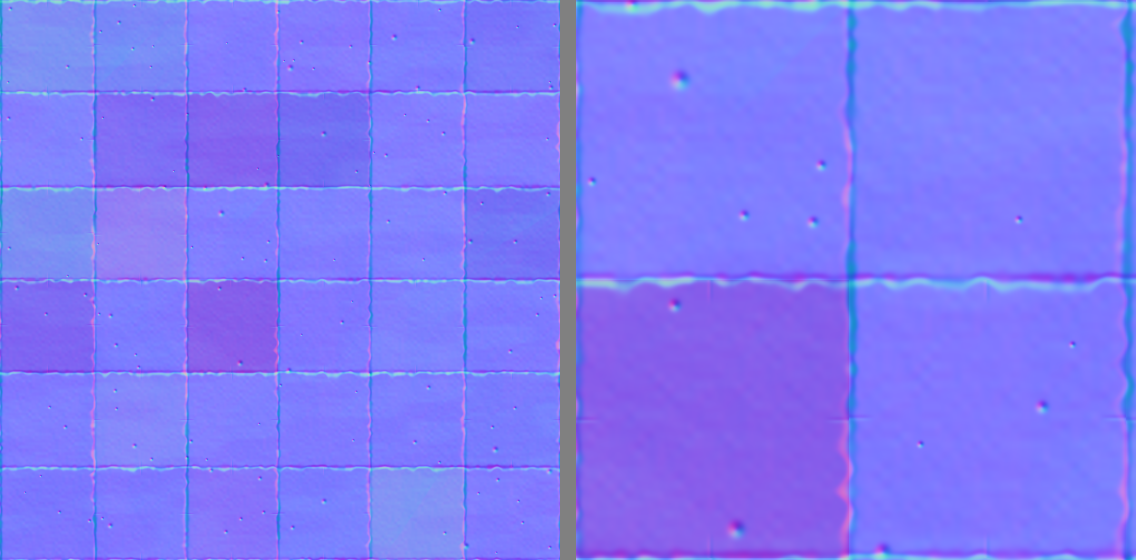
Left: the whole. Right: its middle third, enlarged.
A WebGL 1 fragment shader for this texture map:

```glsl
precision highp float;
// Tangent-space normal map of a six by six wall of worn square tiles with thin rough joints.

uniform vec2 u_resolution;

float hash(vec2 p) {
  return fract(sin(dot(p, vec2(127.1, 311.7))) * 43758.5453);
}

// Value noise with n cells across the canvas, wrapping at its borders
float noise(vec2 p, vec2 n, float seed) {
  vec2 cell = floor(p * n);
  vec2 f = fract(p * n);
  f = f * f * (3.0 - 2.0 * f);
  vec2 a = mod(cell, n) + seed;
  vec2 b = mod(cell + 1.0, n) + seed;
  return mix(mix(hash(a), hash(vec2(b.x, a.y)), f.x),
             mix(hash(vec2(a.x, b.y)), hash(b), f.x), f.y);
}

// Fine surface height: grain, soft lumps and trowel streaks
float relief(vec2 p) {
  return 0.34 * noise(p, vec2(170.0), 3.0)
       + 0.45 * noise(p, vec2(75.0), 7.0)
       + 0.9 * noise(p, vec2(18.0), 11.0)
       + 0.25 * noise(p, vec2(12.0, 110.0), 17.0);
}

// Small round dents, at most one in each cell of a scatter grid
vec2 pitSlope(vec2 p) {
  vec2 slope = vec2(0.0);
  for (int i = 0; i < 2; i++) {
    float layer = float(i);
    vec2 g = p * (22.0 + 9.0 * layer);
    vec2 id = floor(g) + 41.0 * layer;
    vec2 center = 0.25 + 0.5 * vec2(hash(id + 1.3), hash(id + 5.9));
    float radius = mix(0.04, 0.09, hash(id + 8.1));
    vec2 d = (fract(g) - center) / radius;
    slope -= step(0.91, hash(id + 2.7)) * 1.3 * d * exp(-dot(d, d));
  }
  return slope;
}

// Lean of a whole tile; few tiles lean strongly
vec2 tileTilt(vec2 id) {
  float angle = 6.2832 * hash(id + 23.4);
  float amount = 0.015 + 0.24 * pow(hash(id + 61.7), 4.0);
  return amount * vec2(0.7 * cos(angle), sin(angle));
}

// Soft diagonal crease and faint rectangular patches inside a tile
vec2 tileWear(vec2 p, vec2 f, vec2 id) {
  float angle = 0.5 + 0.7 * hash(id + 14.2);
  vec2 across = vec2(-sin(angle), cos(angle));
  float side = dot(f - 0.35 - 0.3 * hash(id + 4.8), across);
  float crease = smoothstep(0.0, 0.025, side) * exp(-5.0 * max(side, 0.0));
  crease *= step(0.72, hash(id + 9.5)) * smoothstep(0.2, 0.7, noise(p, vec2(14.0), 29.0));
  vec2 bands = vec2(noise(p, vec2(24.0, 9.0), 31.0), noise(p, vec2(9.0, 30.0), 37.0));
  bands = smoothstep(0.35, 0.65, bands) - 0.5;
  return 0.1 * crease * across + vec2(0.035, 0.065) * bands;
}

// Rough joints: facing walls of each groove, one wall often dominant
vec2 jointSlope(vec2 p, vec2 d) {
  vec2 rough = vec2(noise(p, vec2(12.0, 80.0), 43.0), noise(p, vec2(80.0, 12.0), 47.0));
  vec2 chips = vec2(noise(p, vec2(60.0, 150.0), 53.0), noise(p, vec2(150.0, 60.0), 59.0));
  vec2 lean = vec2(noise(p, vec2(6.0, 16.0), 67.0), noise(p, vec2(16.0, 6.0), 71.0));
  vec2 width = 0.011 + 0.014 * rough * rough + 0.006 * chips;
  vec2 t = (d + 0.022 * (rough - 0.5)) / width;
  vec2 wall = exp(-t * t);
  vec2 bias = (lean - 0.5) * vec2(1.5, 0.9) + vec2(-0.2, 0.2);
  vec2 strength = 0.45 + 0.8 * chips;
  vec2 slope = strength * wall * (bias - 1.1 * t);
  // Crumbs that spill sideways along the joint
  slope += 0.6 * (chips.yx - 0.5) * wall.yx;
  return slope;
}

// Short hairline nicks where tile midlines meet the joints
vec2 nickSlope(vec2 f, vec2 d, vec2 id) {
  vec2 t = (f.yx - 0.5 + 0.02 * (hash(id) - 0.5)) / 0.009;
  vec2 reach = 1.0 - smoothstep(0.04, 0.1, abs(d));
  vec2 nick = -t * exp(-t * t) * reach * 0.3;
  return nick.yx * step(0.4, hash(id + 19.0));
}

void main() {
  vec2 p = gl_FragCoord.xy / u_resolution;

  // Slightly uneven tile grid
  vec2 turn = 6.2832 * p;
  vec2 q = 6.0 * p;
  q.x += 0.012 * (1.0 - cos(turn.x)) - 0.02 * sin(turn.x);
  q.y += 0.01 * sin(2.0 * turn.y);
  vec2 id = mod(floor(q), 6.0);
  vec2 f = fract(q);
  vec2 d = fract(q + 0.5) - 0.5;

  // Sum of all surface slopes
  vec2 tilt = tileTilt(id);
  vec2 step1 = vec2(0.002, 0.0);
  float h = relief(p);
  vec2 slope = vec2(0.0, -0.025) + tilt;
  slope += 0.32 * (h - vec2(relief(p + step1.xy), relief(p + step1.yx)));
  slope += tileWear(p, f, id) + pitSlope(p);
  slope += jointSlope(p, d) + nickSlope(f, d, id);

  // Encode as a normal; strongly leaning tiles are duller
  vec3 color = normalize(vec3(slope, 1.0)) * 0.5 + 0.5;
  color.b -= 0.3 * max(length(tilt) - 0.03, 0.0);
  gl_FragColor = vec4(color, 1.0);
}
```
